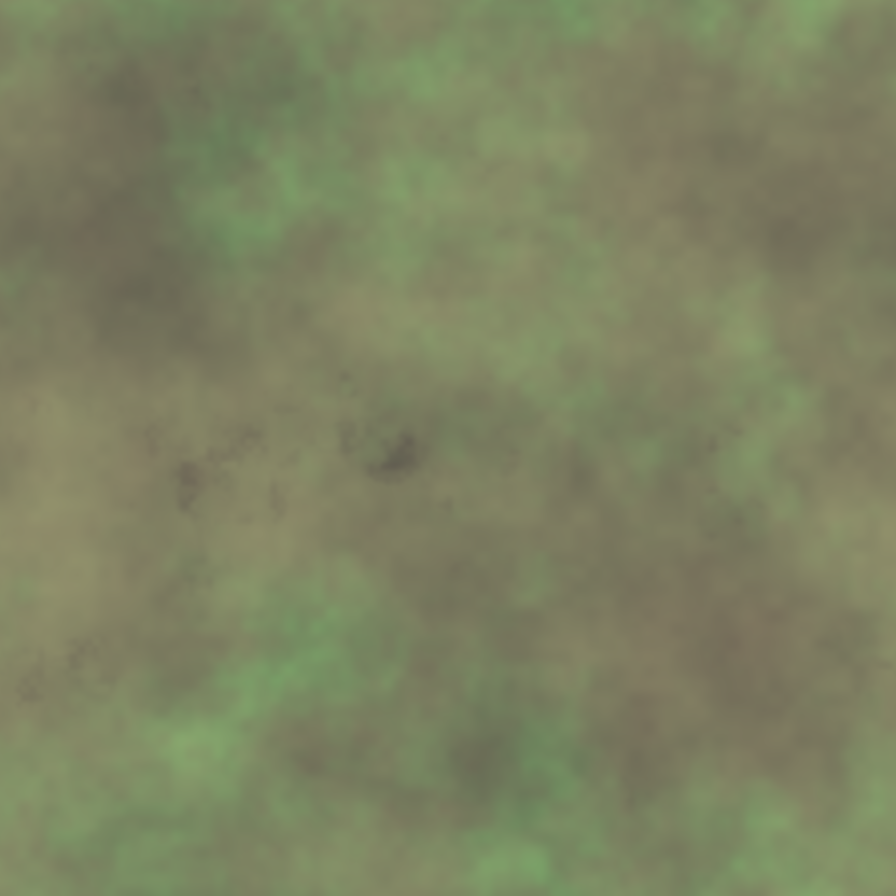
A Shadertoy shader for this texture:

```glsl
const vec3 MOSS_OLIVE = vec3(0.484, 0.484, 0.373);  // average ground colour
const vec3 LIGHT_SHIFT = vec3(0.235, 0.245, 0.135); // from shade to light
const vec3 GREEN_SHIFT = vec3(0.0, 0.25, 0.06);     // from bare to mossy
const vec3 SPOT_SHIFT = vec3(-0.09, -0.11, -0.05);  // dark purplish spots
const float BASE_CELLS = 4.0;   // whole number of cells across the tile
const float SPOT_CELLS = 7.0;
const int OCTAVES = 5;
const float GAIN = 0.66;
const float GREEN_SKEW = 2.0;   // strengthens the brightest moss
const float BARE_SCALE = 0.35;  // weakens the bare ground

float hash(vec2 cell, float seed) {
    uvec2 q = uvec2(cell) * uvec2(1597u, 3571u);
    uint n = q.x ^ (q.y + uint(seed) * 7919u);
    n = (n ^ (n >> 15)) * 739391u;
    n = (n ^ (n >> 13)) * 974711u;
    n ^= n >> 16;
    return float(n & 65535u) / 65535.0;
}

// Smooth value noise that wraps after the given number of cells
float tileNoise(vec2 uv, float cells, float seed) {
    vec2 p = uv * cells + vec2(0.37, 0.71) * seed;
    vec2 i = floor(p);
    vec2 f = p - i;
    f = f * f * f * (f * (f * 6.0 - 15.0) + 10.0);
    vec2 a = mod(i, cells);
    vec2 b = mod(i + 1.0, cells);
    float low = mix(hash(a, seed), hash(vec2(b.x, a.y), seed), f.x);
    float high = mix(hash(vec2(a.x, b.y), seed), hash(b, seed), f.x);
    return mix(low, high, f.y);
}

// Layered noise centred on zero
float clouds(vec2 uv, float cells, float seed) {
    float sum = 0.0, total = 0.0, weight = 1.0;
    for (int i = 0; i < OCTAVES; i++) {
        sum += weight * (tileNoise(uv, cells, seed + float(i)) - 0.5);
        total += weight;
        weight *= GAIN;
        cells *= 2.0;
    }
    return sum / total;
}

void mainImage(out vec4 fragColor, in vec2 fragCoord) {
    vec2 uv = fragCoord / iResolution.xy;

    // Broad light and moss fields
    float light = clouds(uv, BASE_CELLS, 3.0);
    float green = clouds(uv, BASE_CELLS, 21.0);
    green = green > 0.0 ? green * (1.0 + GREEN_SKEW * green) : green * BARE_SCALE;

    // Sparse soft spots in the bare ground
    float spots = smoothstep(0.12, 0.42, clouds(uv, SPOT_CELLS, 47.0));
    spots *= 1.0 - smoothstep(0.0, 0.15, green);

    vec3 color = MOSS_OLIVE + LIGHT_SHIFT * light + GREEN_SHIFT * green + SPOT_SHIFT * spots;
    fragColor = vec4(clamp(color, 0.0, 1.0), 1.0);
}
```
